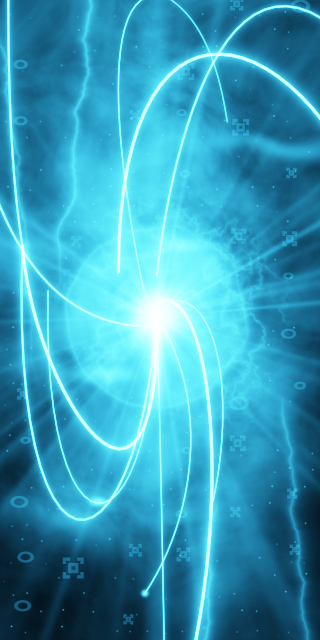
This background is drawn by a Shadertoy shader. Its source:

```glsl
// A burst of cyan energy: a glowing orb throws out curved strands, rays and bolts.
// Layers add to one energy value; an exponential response turns it into colour.
// Space: x runs 0..1 and y runs 0..2, y up.

const vec3 RESPONSE = vec3(.073, .40, .616); // colour per unit of energy
const vec2 CORE = vec2(.49, 1.01);
const float ORB_RADIUS = .28;
const float THIN = .0018, MEDIUM = .003, BOLD = .0046;
const float GLYPH_CELL = .17, STAR_CELL = .055;
const int CURVE_STEPS = 24;

vec2 hash2(vec2 p) {
    vec3 q = fract(p.xyx * vec3(.1031, .1030, .0973));
    q += dot(q, q.yzx + 33.33);
    return fract((q.xx + q.yz) * q.zy);
}

float corner(vec2 i, vec2 f, vec2 o) { return dot(hash2(i + o) * 2. - 1., f - o); }

// Gradient noise
float noise(vec2 p) {
    vec2 i = floor(p), f = p - i, u = f * f * (3. - 2. * f), e = vec2(0, 1);
    return mix(mix(corner(i, f, e.xx), corner(i, f, e.yx), u.x),
               mix(corner(i, f, e.xy), corner(i, f, e.yy), u.x), u.y);
}

float fbm(vec2 p) {
    float sum = 0., amp = .6;
    for (int i = 0; i < 5; i++) {
        sum += amp * noise(p);
        p = mat2(1.6, 1.2, -1.2, 1.6) * p + 7.3;
        amp *= .52;
    }
    return sum;
}

// Bright lines along the zeros of the noise
float veins(vec2 p) { return exp(-14. * abs(fbm(p))); }

// Gaussian spot
float glow(vec2 p, float x, float y, float rx, float ry) {
    vec2 q = (p - vec2(x, y)) / vec2(rx, ry);
    return exp(-dot(q, q));
}

// Cubic Bezier strand: white line in a soft halo
float strand(vec2 p, vec4 start, vec4 end, float width) {
    float dist = 9., px = 2. / iResolution.y;
    vec2 a = start.xy;
    for (int i = 1; i <= CURVE_STEPS; i++) {
        float t = float(i) / float(CURVE_STEPS), s = 1. - t;
        vec2 b = s*s * (s * start.xy + 3.*t * start.zw) + t*t * (3.*s * end.xy + t * end.zw);
        vec2 ab = b - a, ap = p - a;
        dist = min(dist, length(ap - ab * clamp(dot(ap, ab) / dot(ab, ab), 0., 1.)));
        a = b;
    }
    float line = 1. - smoothstep(max(width - px, 0.), width + px * .7, dist);
    return line * (2. + width * 4500.) + width * 800. * exp(-dist / (width * 2.8));
}

// Jagged discharge: top in xy, bottom in zw
float bolt(vec2 p, vec4 ends) {
    float t = (ends.y - p.y) / (ends.y - ends.w);
    float d = abs(p.x - mix(ends.x, ends.z, t) - .07 * fbm(vec2(p.y * 5., ends.x * 40.)));
    return (2.4 * exp(-d / .007) + exp(-d / .045)) * smoothstep(-.05, .08, t) * smoothstep(1.05, .7, t);
}

// Scattered oval rings and broken square frames
float glyphs(vec2 p) {
    vec2 cell = floor(p / GLYPH_CELL), rnd = hash2(cell + 3.), kind = hash2(cell + 41.);
    vec2 q = abs(p - (cell + .3 + .4 * rnd) * GLYPH_CELL);
    float size = mix(.012, .028, kind.y * kind.y), box = max(q.x, q.y);
    float oval = abs(length(q * vec2(.8, 1.2)) - size * .8);
    float frame = abs(box - size) + step(min(q.x, q.y), size * .4);
    float d = kind.x < .5 ? oval : min(frame, abs(box - size * .4));
    return step(rnd.x, .55) * (1. - smoothstep(size * .1, size * .1 + 3. / iResolution.y, d));
}

float stars(vec2 p) {
    vec2 cell = floor(p / STAR_CELL), rnd = hash2(cell + 17.);
    vec2 star = (cell + .2 + .6 * rnd) * STAR_CELL;
    return step(.5, hash2(cell + 71.).x) * rnd.y * glow(p, star.x, star.y, .0025, .0025);
}

// Uneven haze
float clouds(vec2 p) {
    float e = .32 + .6 * smoothstep(.5, 1.4, p.y);
    e += 3.4 * glow(p, .47, 1.06, .33, .42) + 1.9 * glow(p, .5, 1.65, .21, .4);
    e += 2. * glow(p, .46, .56, .25, .23) + 1.8 * glow(p, .21, .43, .13, .09);
    e += 1.4 * glow(p, .79, .72, .12, .2) + 1.2 * glow(p, .65, .32, .16, .24);
    e += .6 * glow(p, .05, 1.3, .22, .55);
    float warp = .15 * noise(p * 3.);
    e *= mix(.4, 1.5, smoothstep(-.45, .45, fbm((p + warp) * 4.5)));
    p.y += .12 * noise(p * 5.);
    return e + 1.8 * glow(p, .88, 1.55, .25, .028);
}

float orb(vec2 p) {
    vec2 q = p - CORE;
    float r = length(q), inside = smoothstep(.02, -.04, r - ORB_RADIUS);
    float rim = exp(-abs(r - ORB_RADIUS + .03 * noise(p * 9.)) / .008);
    float wisps = smoothstep(.22, .29, r) * smoothstep(.46, .3, r) * smoothstep(-.3, .25, q.x + .4 * q.y);
    float arcs = glow(p, .57, 1.23, .06, .02) + glow(p, .33, .83, .09, .025);
    return inside * (1.4 + 2.2 * veins(p * 6.)) + 1.5 * rim + 1.6 * wisps * veins(p * 10.) + 4. * arcs;
}

// White heart, rays and vertical beam
float burst(vec2 p) {
    vec2 q = p - CORE;
    float r = length(q), beam = q.x * q.x;
    vec2 dir = q / max(r, .0001);
    float e = 32. * exp(-r * r / .0035) + 6. * exp(-r / .11) + .8 * exp(-beam / .0016);
    e += 16. * max(0., noise(dir * 5. + 8.) + .3) * exp(-r / .085);
    e += 2.5 * pow(max(0., noise(dir * 17.) + .35), 3.) * exp(-r);
    return e + 12. * exp(-beam / .00025) * smoothstep(-.34, -.05, q.y) * smoothstep(.12, 0., q.y);
}

float strands(vec2 p) {
    // Left loops
    float e = strand(p, vec4(.026, 2, .026, 1.7), vec4(.036, 1.45, .07, 1.23), MEDIUM)
        + strand(p, vec4(.07, 1.23, .11, .75), vec4(.5, .2, CORE), BOLD)
        + strand(p, vec4(-.01, 1.38, .08, 1.15), vec4(.23, .97, .49, .98), MEDIUM)
        + strand(p, vec4(.07, 1.23, .03, .13), vec4(.42, .13, CORE), MEDIUM)
        + strand(p, vec4(.15, 1.09, .13, .22), vec4(.47, .22, CORE), THIN);
    // Upper arches
    e += strand(p, vec4(.37, 1.15, .37, 1.93), vec4(.74, 1.97, 1.01, 1.62), BOLD)
        + strand(p, vec4(.49, 1.14, .53, 1.5), vec4(.68, 2.15, 1.01, 1.94), MEDIUM)
        + strand(p, vec4(.45, 1.09, .39, 1.37), vec4(.3, 1.95, .46, 2.01), THIN)
        + strand(p, vec4(.52, 2.01, .62, 1.95), vec4(.68, 1.82, .71, 1.62), THIN) * .6;
    // Falling strands
    return e + strand(p, vec4(.5, 1.06, .65, 1.1), vec4(.716, .54, .612, 0), BOLD)
        + strand(p, vec4(.56, 1.06, .7, 1.04), vec4(.73, .7, .66, .41), THIN)
        + strand(p, vec4(CORE, .66, .75), vec4(.61, .38, .453, .146), THIN)
        + strand(p, vec4(CORE, .5, .7), vec4(.506, .35, .513, 0), THIN);
}

void mainImage(out vec4 fragColor, in vec2 fragCoord) {
    vec2 p = (fragCoord * 2. - iResolution.xy) / iResolution.y + vec2(.5, 1);
    float e = clouds(p) + orb(p) + burst(p) + strands(p);
    e += bolt(p, vec4(.29, 2.1, .18, 1.05)) + .6 * bolt(p, vec4(0, 1.95, .12, .8));
    e += .6 * bolt(p, vec4(.88, .75, .98, -.2)) + .9 * bolt(p, vec4(.67, .42, .63, -.3));
    e += 9. * glow(p, .453, .146, .008, .008) + 8. * glow(p, .307, .432, .02, .012);
    e += .8 * glyphs(p) * smoothstep(.2, .4, length(p - CORE)) + 2.5 * stars(p);
    fragColor = vec4(1. - exp(-e * RESPONSE), 1);
}
```
